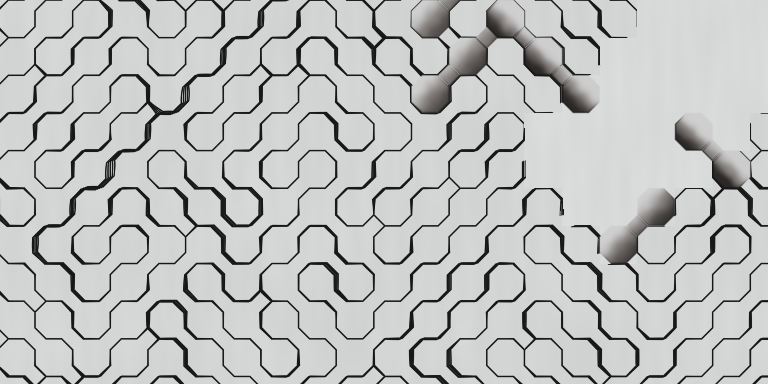
Write a WebGL 1 fragment shader that draws this pattern.

```glsl
precision highp float;
// Pale interlocking paving: a grid of octagons joined through the small squares
// between them. Each square opens along one diagonal, giving a Truchet maze of
// dark joints, with a plain slab and a few shaded recesses at the upper right.
uniform vec2 u_resolution;

float hash(vec2 p) {
  return fract(sin(dot(p, vec2(127.1, 311.7))) * 43758.5453);
}

vec2 gradient(vec2 p) {
  float angle = 6.2832 * hash(p);
  return vec2(cos(angle), sin(angle));
}

float noise(vec2 p) {
  vec2 i = floor(p), f = fract(p);
  vec2 s = f * f * f * (f * (f * 6.0 - 15.0) + 10.0);
  vec2 e = vec2(1.0, 0.0);
  float low = mix(dot(gradient(i), f), dot(gradient(i + e), f - e), s.x);
  float high = mix(dot(gradient(i + e.yx), f - e.yx), dot(gradient(i + 1.0), f - 1.0), s.x);
  return mix(low, high, s.y);
}

// Strength of the wide diagonal gap crossing the left half.
float wideGap(vec2 p) {
  float across = p.x - p.y + 2.5, along = p.x + p.y;
  return exp(-5.0 * across * across) * smoothstep(3.0, 5.0, along) * smoothstep(20.0, 16.0, along);
}

// The plain slab is a diagonal block of whole octagons.
float onSlab(vec2 p) {
  vec2 c = floor(p) + 0.5;
  float across = c.x - c.y;
  return step(19.5, c.x + c.y) * step(7.5, across) * step(across, 13.5);
}

// Distance to the joints around the nearest small square.
float jointDistance(vec2 p) {
  vec2 corner = floor(p + 0.5), q = p - corner;
  vec2 a = abs(q);
  // Straight edges shared by neighbouring octagons
  float major = max(a.x, a.y), minor = min(a.x, a.y);
  float d = length(vec2(minor, max(0.293 - major, 0.0)));
  // Two parallel walls of the neck, along the chosen diagonal
  float lean = 2.2 * noise(corner * 0.27 + 7.3) + 0.65 * (hash(corner + 3.7) - 0.5);
  lean += 0.1 + 3.0 * wideGap(corner);
  float side = lean > 0.0 ? 1.0 : -1.0;
  float along = (q.x + side * q.y) * 0.7071;
  float across = (q.y - side * q.x) * 0.7071;
  d = min(d, length(vec2(max(abs(along) - 0.207, 0.0), abs(across) - 0.207)));
  // Occasional cut where one paver ends
  if (hash(corner + 19.1) < 0.08) {
    d = min(d, length(vec2(along - 0.207, max(abs(across) - 0.207, 0.0))));
  }
  return d + 9.0 * onSlab(p);
}

// Distance to a diagonal chain of octagons and necks.
float chainDistance(vec2 p, vec2 start, vec2 stride, float count) {
  float d = 9.0;
  for (int k = 0; k < 3; k++) {
    float n = float(k);
    if (n < count) {
      vec2 a = abs(p - start - stride * n);
      d = min(d, max(max(a.x, a.y), (a.x + a.y) * 0.7071) - 0.5);
    }
    if (n + 1.0 < count) {
      vec2 b = abs(p - start - stride * (n + 0.5));
      d = min(d, (b.x + b.y - 0.293) * 0.7071);
    }
  }
  return d;
}

// Recess with a dark foot on its lower side, fading up to the pale floor.
vec3 recess(vec3 base, vec2 p, vec2 start, vec2 stride, float count, float depth, float px) {
  float d = chainDistance(p, start, stride, count);
  vec2 normal = vec2(-stride.y, stride.x) * 0.7071;
  float across = dot(p - start, normal);
  float end = dot(p - start, stride) / (2.0 * count);
  float light = smoothstep(-0.5, 1.3 - depth, across + 0.09 * noise(p * 3.0));
  light = clamp(light + (1.0 - depth) * 0.45 - 0.12 * end, 0.0, 1.0);
  vec3 wall = mix(vec3(0.17, 0.155, 0.15), vec3(0.46, 0.44, 0.43), smoothstep(0.0, 0.45, light));
  vec3 tone = mix(wall, vec3(0.81, 0.81, 0.81), smoothstep(0.3, 1.0, light));
  float rim = smoothstep(0.06, 0.0, abs(d)) * smoothstep(0.25, -0.3, across);
  tone = mix(tone, vec3(0.08), rim * depth * 0.8);
  return mix(base, tone, smoothstep(px, -px, d));
}

void main() {
  float px = 10.2 / u_resolution.y;
  vec2 p = gl_FragCoord.xy * px + vec2(0.07, -0.2);

  // Pale concrete with faint vertical streaks
  vec3 color = vec3(0.825, 0.835, 0.833);
  color += 0.018 * noise(p * vec2(3.0, 0.5)) + 0.015 * noise(p * 0.35 + 4.0);
  color += 0.02 * onSlab(p);

  // Joints, swept sideways where the gap is deeper
  float sweep = 0.11 * smoothstep(-0.2, 0.4, noise(p * 0.55 + 21.0)) + 0.15 * wideGap(p);
  float d = 9.0;
  for (int k = 0; k < 5; k++) {
    float shift = sweep * (float(k) / 4.0 - 0.5);
    d = min(d, jointDistance(p + shift * vec2(0.94, 0.34)));
  }
  float joint = smoothstep(0.6 * px, -0.6 * px, d - 0.02);
  color = mix(color, vec3(0.055, 0.052, 0.052), joint * 0.95);

  // Recesses
  color = recess(color, p, vec2(11.5, 7.5), vec2(1.0, 1.0), 3.0, 0.55, px);
  color = recess(color, p, vec2(11.5, 9.5), vec2(1.0, 1.0), 2.0, 0.5, px);
  color = recess(color, p, vec2(13.5, 9.5), vec2(1.0, -1.0), 3.0, 0.95, px);
  color = recess(color, p, vec2(18.5, 6.5), vec2(1.0, -1.0), 2.0, 1.0, px);
  color = recess(color, p, vec2(16.5, 3.5), vec2(1.0, 1.0), 2.0, 0.65, px);
  gl_FragColor = vec4(color, 1.0);
}
```
